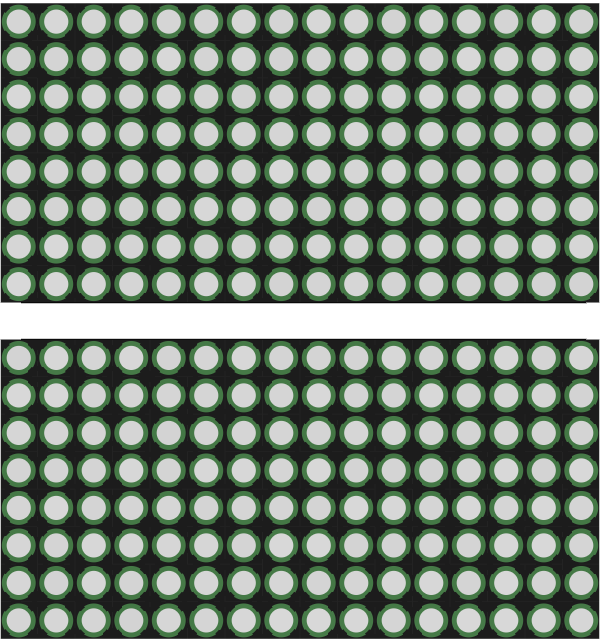
Give the GLSL for this pattern, as a WebGL 1 fragment shader.

```glsl
precision highp float;
// Two dark perforated boards, each 16 by 8 cells, separated by a white gap.
// Every cell holds a pale disc in a green ring notched on its diagonals;
// distance functions shape the parts and hashes vary tone, notches and seams.
uniform vec2 u_resolution;

const float COLUMNS = 16.0;
const float ROWS = 8.0;
const float DISC_RADIUS = 0.322;
const float RING_RADIUS = 0.452;
const float NOTCH_RADIUS = 0.418;
const vec3 PAPER = vec3(1.0);
const vec3 BOARD = vec3(0.108);
const vec3 RIM = vec3(0.04);
const vec3 GREEN = vec3(0.27, 0.475, 0.275);
const vec3 DISC = vec3(0.838);

float hash(vec2 p) {
  p = fract(p * vec2(0.1031, 0.1137));
  p += dot(p, p.yx + 33.33);
  return fract((p.x + p.y) * p.x * 17.31);
}

// Coverage of a shape from its signed distance, one pixel wide.
float fill(float dist, float pixel) {
  return clamp(0.5 - dist / pixel, 0.0, 1.0);
}

float boxDistance(vec2 p, vec2 low, vec2 high) {
  vec2 d = max(low - p, p - high);
  return max(d.x, d.y);
}

// Ring outline: full radius on the axes, stepped in around each diagonal.
float ringDistance(vec2 p, float notchWidth) {
  float r = length(p);
  vec2 a = abs(p);
  float across = abs(a.x - a.y) * 0.7071;
  float notch = smoothstep(notchWidth + 0.012, notchWidth - 0.012, across);
  return r - mix(RING_RADIUS, NOTCH_RADIUS, notch);
}

// Faint broken lines along the cell borders.
float seam(vec2 p, float pixel) {
  vec2 line = floor(p + 0.5);
  vec2 dist = abs(p - line);
  float dashX = step(0.45, hash(vec2(line.x, floor(p.y * 7.0)) + 5.0));
  float dashY = step(0.45, hash(vec2(floor(p.x * 7.0), line.y) + 41.0));
  return max(fill(dist.x - 0.012, pixel) * dashX,
             fill(dist.y - 0.012, pixel) * dashY);
}

// Paints one board over the given colour; p is measured from its lower left.
vec3 paintBoard(vec3 color, vec2 p, float gapSide, float seed, float pixel) {
  // Slab, with a shallow ledge on the side that faces the gap
  float slab = boxDistance(p, vec2(0.02, 0.01), vec2(COLUMNS - 0.02, ROWS - 0.01));
  float edge = gapSide * (p.y - 0.5 * ROWS) - 0.5 * ROWS;
  float ledge = max(abs(edge + 0.04) - 0.05, abs(p.x - 8.1) - 7.54);
  float body = fill(min(slab, ledge), pixel);
  vec3 surface = BOARD + 0.03 * seam(p, pixel);
  surface = mix(surface, RIM, smoothstep(-0.035, -0.01, edge));

  // Ring and disc of the nearest cell
  vec2 cell = clamp(floor(p), vec2(0.0), vec2(COLUMNS, ROWS) - 1.0);
  vec2 q = p - cell - 0.5;
  float wear = hash(cell + seed);
  float tone = hash(cell.yx + seed + 19.0) - 0.5;
  float ring = ringDistance(q, 0.075 + 0.02 * wear);
  surface = mix(surface, GREEN + 0.012 * tone, fill(ring, pixel));
  surface = mix(surface, DISC + 0.02 * tone, fill(length(q) - DISC_RADIUS, pixel));
  return mix(color, surface, body);
}

void main() {
  float pixel = COLUMNS / u_resolution.x;
  vec2 p = gl_FragCoord.xy * pixel;
  vec3 color = PAPER;
  color = paintBoard(color, p - vec2(0.0, 0.022), 1.0, 3.0, pixel);
  color = paintBoard(color, p - vec2(0.0, 8.99), -1.0, 71.0, pixel);
  gl_FragColor = vec4(color, 1.0);
}
```
